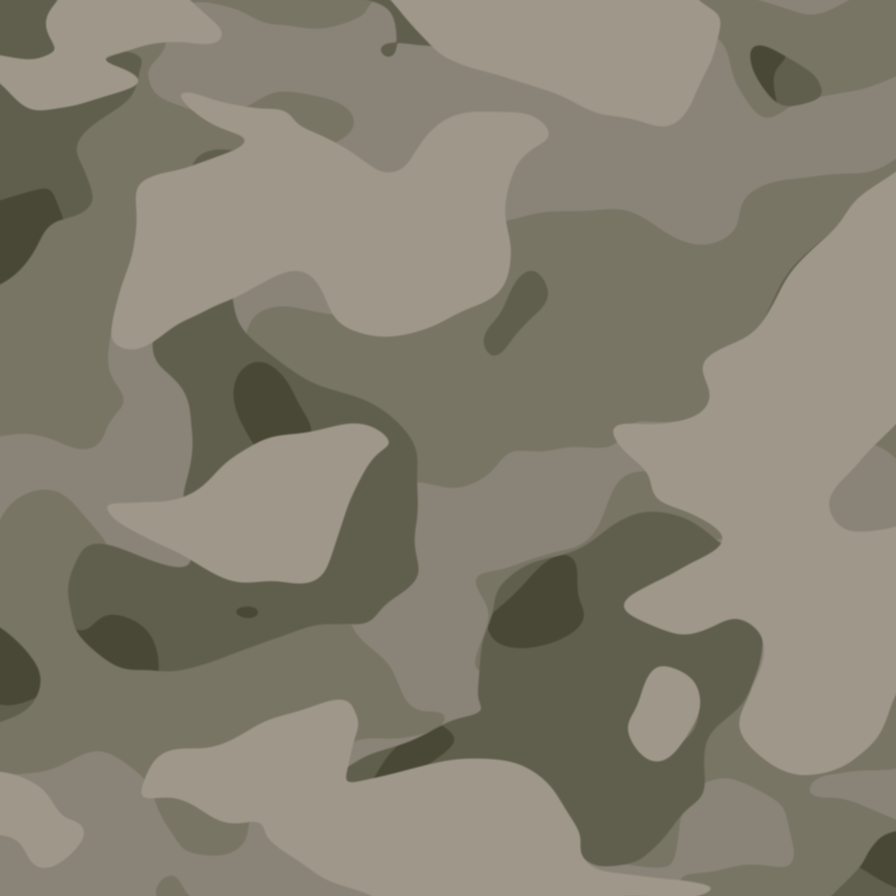
Write a WebGL 1 fragment shader that draws this pattern.

```glsl
precision highp float;

uniform vec2 u_resolution;

// Palette
const vec3 OLIVE_GREY = vec3(0.470, 0.458, 0.397);
const vec3 TAUPE      = vec3(0.542, 0.514, 0.467);
const vec3 DARK_OLIVE = vec3(0.377, 0.370, 0.300);
const vec3 PALE_STONE = vec3(0.622, 0.596, 0.540);
const vec3 DEEP_OLIVE = vec3(0.288, 0.280, 0.208);

// Cells per canvas for each layer; a larger y flattens the patches
const vec2 TAUPE_SCALE = vec2(3.0, 4.4);
const vec2 DARK_SCALE  = vec2(3.1, 3.9);
const vec2 PALE_SCALE  = vec2(2.9, 4.6);
const vec2 DEEP_SCALE  = vec2(3.4, 4.0);

// Cut levels in standard deviations: taupe, dark, pale, deep
const vec4 LEVELS = vec4(0.15, 0.52, 0.66, 1.05);
// Sideways drift of each layer: dark gathers left, pale gathers right
const vec4 DRIFT = vec4(0.7, -1.1, 0.8, 0.0);

const float NOISE_DEVIATION = 0.237;
const float DETAIL_WEIGHT = 0.45;
const float BEND_SCALE = 4.5;
const float BEND_AMOUNT = 0.085;
const float RIPPLE_SCALE = 10.0;
const float RIPPLE_AMOUNT = 0.026;
const float EDGE_WIDTH = 0.0035;
const float SLOPE_STEP = 0.001;

vec2 gradientAt(vec2 cell) {
  float h = fract(sin(dot(cell, vec2(127.1, 311.7))) * 43758.55);
  float angle = 6.2832 * h;
  return vec2(cos(angle), sin(angle));
}

float gradientNoise(vec2 p) {
  vec2 i = floor(p);
  vec2 f = p - i;
  vec2 u = f * f * f * (f * (f * 6.0 - 15.0) + 10.0);
  vec2 e = vec2(1.0, 0.0);
  float a = dot(gradientAt(i), f);
  float b = dot(gradientAt(i + e.xy), f - e.xy);
  float c = dot(gradientAt(i + e.yx), f - e.yx);
  float d = dot(gradientAt(i + e.xx), f - e.xx);
  return mix(mix(a, b, u.x), mix(c, d, u.x), u.y);
}

vec2 noisePair(vec2 p) {
  return vec2(gradientNoise(p), gradientNoise(p + vec2(37.4, 18.7)));
}

// Two octaves scaled to roughly unit deviation
float patchField(vec2 p) {
  float broad = gradientNoise(p);
  float detail = gradientNoise(p * 2.1 + vec2(9.3, 4.7));
  return (broad + DETAIL_WEIGHT * detail) / NOISE_DEVIATION;
}

// Signed heights of the four layers, positive inside a patch
vec4 layerHeights(vec2 p) {
  vec2 q = p + BEND_AMOUNT * noisePair(p * BEND_SCALE + 5.2);
  q += RIPPLE_AMOUNT * noisePair(p * RIPPLE_SCALE + 61.8);
  vec4 heights = vec4(
    patchField(q * TAUPE_SCALE + vec2(13.2, 47.6)),
    patchField(q * DARK_SCALE + vec2(71.5, 22.3)),
    patchField(q * PALE_SCALE + vec2(34.8, 83.1)),
    patchField(q * DEEP_SCALE + vec2(95.7, 58.4)));
  return heights + DRIFT * (p.x - 0.5) - LEVELS;
}

void main() {
  float canvasSize = min(u_resolution.x, u_resolution.y);
  vec2 p = gl_FragCoord.xy / canvasSize;

  // Dividing height by slope gives edges of an even width
  vec2 stepX = vec2(SLOPE_STEP, 0.0);
  vec4 height = layerHeights(p);
  vec4 dx = (layerHeights(p + stepX.xy) - height) / SLOPE_STEP;
  vec4 dy = (layerHeights(p + stepX.yx) - height) / SLOPE_STEP;
  vec4 slope = max(sqrt(dx * dx + dy * dy), vec4(0.01));
  float edge = max(EDGE_WIDTH, 1.2 / canvasSize);
  vec4 cover = smoothstep(-0.5, 0.5, height / (slope * edge));

  // Paint from the ground up; deep patches lie only inside dark ones
  vec3 color = mix(OLIVE_GREY, TAUPE, cover.x);
  color = mix(color, mix(DARK_OLIVE, DEEP_OLIVE, cover.w), cover.y);
  color = mix(color, PALE_STONE, cover.z);
  gl_FragColor = vec4(color, 1.0);
}
```
